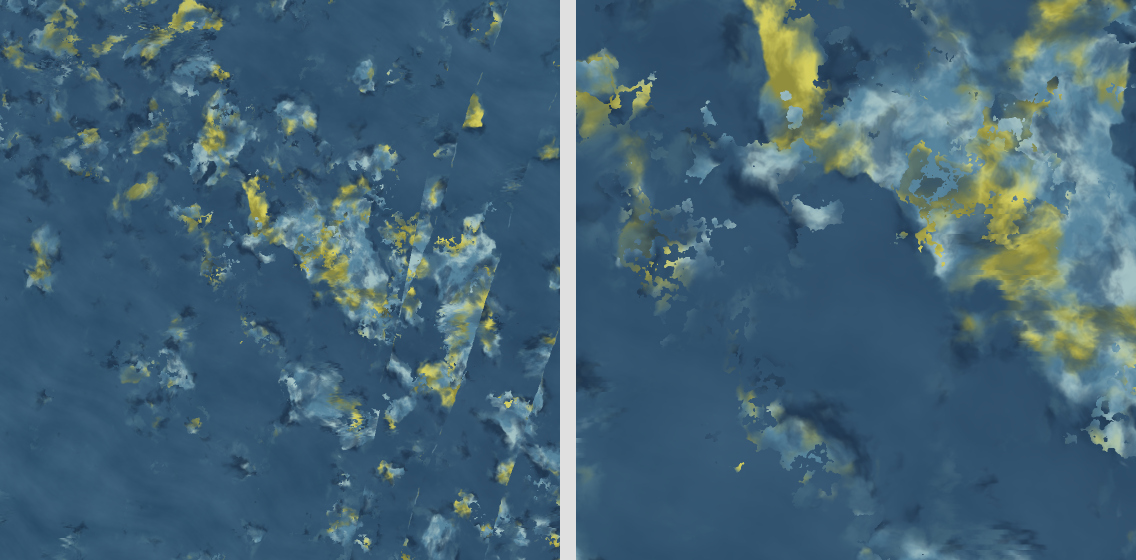
Left, the full canvas; right, a detail of the centre.
Give the GLSL for this texture, as a Shadertoy shader.

```glsl
// Torn pale-blue and yellow patches drifting over a deep slate-blue ground.
// Warped gradient noise makes the patches; stepped offsets of its domain
// tear their edges into shards, slanted plates and ragged rows.

float hash(vec2 p) {
    vec3 q = fract(p.xyx * vec3(0.1031, 0.1030, 0.0973));
    q += dot(q, q.yzx + 33.33);
    return fract((q.x + q.y) * q.z);
}

float corner(vec2 cell, vec2 offset) {
    float angle = 6.2832 * hash(cell);
    return dot(vec2(cos(angle), sin(angle)), offset);
}

float gradientNoise(vec2 p) {
    vec2 i = floor(p), f = fract(p);
    vec2 u = f * f * f * (f * (f * 6.0 - 15.0) + 10.0);
    vec2 e = vec2(0.0, 1.0);
    return mix(mix(corner(i, f), corner(i + e.yx, f - e.yx), u.x),
               mix(corner(i + e, f - e), corner(i + e.yy, f - e.yy), u.x), u.y);
}

float fbm(vec2 p) {
    float sum = 0.0, amplitude = 1.0;
    for (int i = 0; i < 5; i++) {
        sum += amplitude * gradientNoise(p);
        p = mat2(1.6, 1.2, -1.2, 1.6) * p + 17.3;
        amplitude *= 0.57;
    }
    return sum;
}

// Slate ground with soft clouds and faint streaks falling to the right
vec3 ground(vec2 p, float band) {
    vec2 grain = vec2(dot(p, vec2(0.85, -0.53)) * 6.0, dot(p, vec2(0.53, 0.85)) * 22.0);
    grain.y += 1.5 * gradientNoise(p * 5.0);
    vec3 slate = mix(vec3(0.208, 0.352, 0.46), vec3(0.192, 0.32, 0.43), band);
    return slate + vec3(0.03, 0.035, 0.035) * fbm(p * 9.0 + 51.0)
                 + vec3(0.036, 0.034, 0.032) * fbm(grain) * (1.0 - 0.6 * band);
}

vec3 paint(vec2 p) {
    // Patches gather along a wide diagonal from upper left to lower right
    float across = dot(p - vec2(0.55, 0.57), vec2(0.707));
    float band = exp(-7.5 * across * across);
    vec3 color = ground(p, band);

    // Tear the domain: ragged rows, irregular shards, slanted plates
    vec2 q = p;
    float ragged = smoothstep(0.2, 0.4, gradientNoise(p * 6.0 + 4.0));
    q.x += 0.016 * ragged * (hash(vec2(floor(p.y * 330.0), 3.0)) - 0.5);
    vec2 wander = vec2(fbm(q * 40.0), fbm(q * 40.0 + 31.0));
    q += floor(1.9 * fbm(q * 3.0 + 9.0 + 0.12 * wander)) * vec2(0.31, 0.23);
    float slant = (p.x - 0.33 * p.y) * 7.0 + 0.12 * gradientNoise(p * 4.0) + 0.02 * wander.x;
    float rightSide = smoothstep(0.55, 0.7, p.x - 0.2 * p.y);
    q += step(0.5, rightSide) * floor(slant) * vec2(0.17, 0.29);
    q += 0.018 * vec2(gradientNoise(q * 12.0), gradientNoise(q * 12.0 + 31.0)) + 0.004 * wander;

    // Coverage: broad bodies, broken into fine mottling at the upper left
    float upperLeft = smoothstep(0.55, 0.8, p.y) * smoothstep(0.6, 0.3, p.x);
    float body = fbm(q * vec2(8.0, 7.4) + 2.0);
    body = mix(body, fbm(q * 16.0 + 70.0) + 0.12, 0.7 * upperLeft);
    float middle = exp(-14.0 * dot(p - vec2(0.58, 0.52), p - vec2(0.58, 0.52)));
    float cover = body + 0.5 * (band - 1.0) + 0.1 * middle + 0.25 * gradientNoise(p * 3.2 + 12.0);
    float softness = mix(0.08, 0.32, smoothstep(-0.25, 0.2, gradientNoise(p * 8.0 + 40.0)));
    float patchMask = smoothstep(0.04, 0.04 + softness, cover);

    // Blue holes inside the patches and dimmer paint on the left
    float fine = fbm(q * 31.0 + 23.0);
    float hole = smoothstep(0.15, 0.42, gradientNoise(q * 25.0 + 5.0) + 0.2 * fine);
    float strength = mix(0.66, 1.0, smoothstep(0.15, 0.45, p.x));
    patchMask *= (1.0 - 0.75 * hole) * mix(0.35, 1.0, smoothstep(-0.45, 0.15, fine)) * strength;

    // Thin haze and dark bruises around the patches
    float nearby = smoothstep(-0.26, 0.08, cover);
    float bruise = smoothstep(0.02, 0.45, fbm(q * 21.0 + 88.0));
    color += vec3(0.06, 0.07, 0.045) * nearby * smoothstep(-0.1, 0.4, fine);
    color = mix(color, vec3(0.095, 0.17, 0.26), 0.7 * bruise * nearby);

    // Pale blue paint with yellow stains
    float shade = fbm(q * 27.0 + 60.0);
    vec3 pale = mix(vec3(0.34, 0.52, 0.62), vec3(0.64, 0.76, 0.77), smoothstep(-0.3, 0.5, shade));
    vec3 yellow = mix(vec3(0.58, 0.56, 0.22), vec3(0.84, 0.81, 0.35), smoothstep(-0.4, 0.35, shade));
    float stain = 0.95 * smoothstep(0.0, 0.36, fbm(q * 10.0 + 130.0) + 0.12 * (p.y - 0.4));
    vec3 pigment = mix(pale, yellow, stain);
    color = mix(color, pigment, patchMask);

    // Broken bright threads along the plate seams
    float seam = smoothstep(0.012, 0.004, abs(fract(slant + 0.5) - 0.5));
    seam *= rightSide * smoothstep(0.1, 0.35, fbm(p * 24.0 + 7.0));
    return mix(color, pigment, 0.4 * seam);
}

void mainImage(out vec4 fragColor, in vec2 fragCoord) {
    // Four samples per pixel smooth the torn edges
    vec3 sum = vec3(0.0);
    for (int i = 0; i < 4; i++) {
        vec2 shift = vec2(i % 2, i / 2) * 0.5 - 0.25;
        sum += paint((fragCoord + shift) / iResolution.y);
    }
    fragColor = vec4(sum / 4.0, 1.0);
}
```
